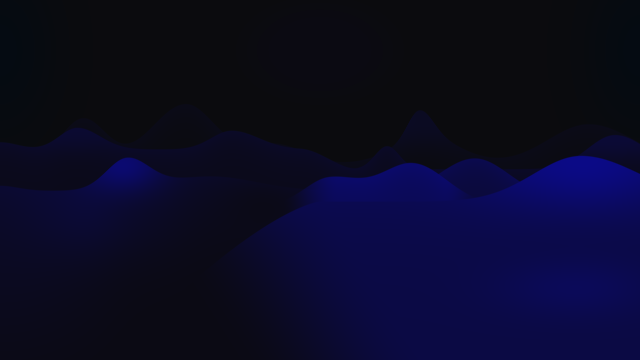
A Shadertoy shader for this background:

```glsl
// Night dunes: six overlapping ridges of blue hills beneath a near-black sky.
// Each ridge line is a sum of lopsided Gaussian bumps; the layers are painted
// back to front, and soft elliptical pools of light set how blue each one is.

#define SKY_COLOR  vec3(0.043, 0.043, 0.053)
#define TEAL_COLOR vec3(0.018, 0.045, 0.070)
#define HALO_COLOR vec3(0.044, 0.040, 0.072)
#define HILL_RED   0.043
#define HILL_GREEN 0.041
#define EDGE_WIDTH 0.0025

// Hill profile with separate widths left and right of its centre
float bump(float x, float centre, float left, float right, float height) {
    float d = (x - centre) / (x < centre ? left : right);
    return height * exp(-d * d);
}

// Soft elliptical light
float pool(vec2 p, vec2 centre, vec2 radius) {
    vec2 d = (p - centre) / radius;
    return exp(-dot(d, d));
}

// Ridge heights, far to near
float farRidge(float x) {
    return 0.545 + bump(x, 0.13, 0.05, 0.05, 0.125)
                 + bump(x, 0.29, 0.075, 0.065, 0.165)
                 + bump(x, 0.43, 0.07, 0.06, 0.055)
                 + bump(x, 0.655, 0.025, 0.03, 0.075)
                 + bump(x, 0.665, 0.07, 0.075, 0.075)
                 + bump(x, 0.92, 0.09, 0.1, 0.11);
}

float backRidge(float x) {
    return mix(0.585, 0.53, smoothstep(0.47, 0.56, x))
         + bump(x, 0.0, 0.04, 0.04, 0.02)
         + bump(x, 0.121, 0.04, 0.05, 0.06)
         + bump(x, 0.362, 0.045, 0.06, 0.052)
         + bump(x, 0.605, 0.027, 0.027, 0.064)
         + bump(x, 0.961, 0.06, 0.07, 0.095);
}

float leftRidge(float x) {
    return 0.47 + bump(x, 0.0, 0.04, 0.04, 0.014)
                + bump(x, 0.198, 0.045, 0.05, 0.085)
                + bump(x, 0.33, 0.1, 0.1, 0.04);
}

float middleRidge(float x) {
    return 0.43 + bump(x, 0.515, 0.055, 0.07, 0.075)
                + bump(x, 0.645, 0.07, 0.075, 0.115);
}

float frontRidge(float x) {
    return 0.44 - 2.1 * pow(max(0.5 - x, 0.0), 1.39)
                + bump(x, 0.908, 0.105, 0.13, 0.127);
}

// Paint everything below a ridge; depth is the distance under its crest
void paintHill(inout vec3 color, float depth, float blue, float opacity) {
    float cover = smoothstep(-EDGE_WIDTH, EDGE_WIDTH, depth);
    color = mix(color, vec3(HILL_RED, HILL_GREEN, blue), cover * opacity);
}

void mainImage(out vec4 fragColor, in vec2 fragCoord) {
    vec2 p = fragCoord / iResolution.xy;

    // Sky with teal upper corners and a faint central halo
    float corner = pool(p, vec2(0.0, 0.86), vec2(0.09, 0.25))
                 + pool(p, vec2(1.0, 0.86), vec2(0.09, 0.25));
    float halo = 1.0 - smoothstep(0.3, 1.0, length((p - vec2(0.5, 0.86)) / vec2(0.165, 0.19)));
    vec3 color = mix(SKY_COLOR, TEAL_COLOR, corner);
    color = mix(color, HALO_COLOR, halo);

    // Far ridge, barely lit
    float depth = farRidge(p.x) - p.y;
    float blue = 0.058 + 0.04 * exp(-max(depth, 0.0) / 0.08)
               + 0.06 * pool(p, vec2(0.655, 0.65), vec2(0.05, 0.07));
    paintHill(color, depth, blue, 0.9);

    // Back ridge, brighter along its crests
    depth = backRidge(p.x) - p.y;
    blue = 0.10 + 0.055 * exp(-max(depth, 0.0) / 0.05)
         + 0.05 * pool(p, vec2(0.121, 0.62), vec2(0.05, 0.05))
         + 0.07 * pool(p, vec2(0.961, 0.6), vec2(0.06, 0.05));
    paintHill(color, depth, blue, 1.0);

    // Left dune, falling into darkness below its lit crown
    depth = leftRidge(p.x) - p.y;
    blue = 0.068 + 0.09 * exp(-max(depth, 0.0) / 0.13)
         + 0.27 * pool(p, vec2(0.195, 0.54), vec2(0.06, 0.075))
         + 0.07 * pool(p, vec2(0.16, 0.4), vec2(0.1, 0.12))
         + 0.05 * pool(p, vec2(0.0, 0.3), vec2(0.18, 0.3))
         - 0.04 * pool(p, vec2(0.42, 0.46), vec2(0.07, 0.08));
    paintHill(color, depth, blue, 1.0);

    // Small dim hill right of centre
    depth = 0.45 + bump(p.x, 0.742, 0.08, 0.075, 0.11) - p.y;
    blue = 0.22 + 0.09 * exp(-max(depth, 0.0) / 0.06);
    paintHill(color, depth, blue, smoothstep(0.6, 0.68, p.x));

    // Middle dune, emerging from shadow on its left
    depth = middleRidge(p.x) - p.y;
    blue = 0.32 + 0.10 * exp(-max(depth, 0.0) / 0.07);
    float emerge = smoothstep(0.44, 0.53, p.x) * (1.0 - smoothstep(0.69, 0.75, p.x));
    paintHill(color, depth, blue, emerge);

    // Front dune, lit from the right
    depth = frontRidge(p.x) - p.y;
    float lit = smoothstep(0.3, 0.6, p.x + 0.35 * (p.y - 0.2));
    blue = 0.265 + 0.05 * exp(-max(depth, 0.0) / 0.12)
         + 0.22 * pool(p, vec2(0.91, 0.54), vec2(0.15, 0.13))
         + 0.08 * pool(p, vec2(0.9, 0.2), vec2(0.12, 0.08));
    paintHill(color, depth, mix(0.08, blue, lit), 1.0);

    fragColor = vec4(color, 1.0);
}
```
